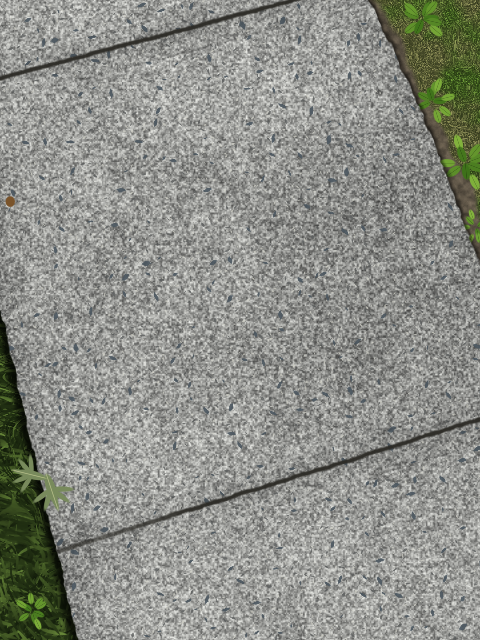
Give the GLSL for this texture, as a WebGL 1 fragment shader.

```glsl
precision highp float;
// Weathered concrete paving seen from above, with two slanted joints and grass verges.
// Signed distances to tilted lines place the slabs; hashed cells scatter stone chips,
// layered stretched cells make grass blades, and ellipses form the weeds and leaves.
uniform vec2 u_resolution;

float hash(vec2 p) {
  vec3 q = fract(vec3(p.xyx) * 0.1031);
  q += dot(q, q.yzx + 33.33);
  return fract((q.x + q.y) * q.z);
}

float noise(vec2 p) {
  vec2 i = floor(p), f = fract(p);
  f = f * f * (3.0 - 2.0 * f);
  return mix(mix(hash(i), hash(i + vec2(1, 0)), f.x),
             mix(hash(i + vec2(0, 1)), hash(i + 1.0), f.x), f.y);
}

float fbm(vec2 p) {
  float sum = 0.0, amp = 0.5;
  for (int i = 0; i < 4; i++) {
    sum += amp * noise(p);
    p = p * 2.1 + 17.3;
    amp *= 0.5;
  }
  return sum;
}

vec2 turn(vec2 p, float a) {
  float c = cos(a), s = sin(a);
  return vec2(c * p.x + s * p.y, c * p.y - s * p.x);
}

float ellipse(vec2 p, vec2 r) {
  float d = (length(p / r) - 1.0) * min(r.x, r.y);
  return 1.0 - smoothstep(-0.0008, 0.0012, d);
}

// Angular stones scattered one per cell; density is the share of filled cells.
float chips(vec2 p, float scale, float density, float size) {
  vec2 g = p * scale, base = floor(g);
  float soft = 0.8 * scale / u_resolution.y, cover = 0.0;
  for (int j = -1; j <= 1; j++) for (int i = -1; i <= 1; i++) {
    vec2 id = base + vec2(i, j);
    vec2 centre = id + 0.15 + 0.7 * vec2(hash(id + 3.7), hash(id + 71.2));
    vec2 q = turn(g - centre, 6.28 * hash(id + 9.4));
    q.y *= 1.3 + 1.5 * hash(id + 21.0);
    q.x += 0.4 * q.y;
    float r = size * (0.45 + 0.75 * hash(id + 40.5));
    float d = mix(length(q), max(abs(q.x), abs(q.y)), 0.5) - r;
    d += 0.35 * r * (noise(q * 2.0 / r + id) - 0.5);
    cover = max(cover, step(hash(id + 55.1), density) * (1.0 - smoothstep(-soft, soft, d)));
  }
  return cover;
}

// Overlapping tapered blades in several directions.
vec3 grass(vec2 p, vec3 dark, vec3 lit) {
  vec3 col = dark * (0.6 + 0.6 * noise(p * 90.0));
  for (int k = 0; k < 9; k++) {
    float n = float(k);
    vec2 q = turn(p, n * 2.4 + 0.5 * noise(p * 22.0 + n)) * vec2(125.0, 24.0) + n * 13.7;
    q.y += hash(vec2(floor(q.x), n));
    vec2 id = floor(q), f = fract(q);
    float width = 0.38 * sqrt(f.y * (1.0 - f.y)) * 2.0;
    float blade = 1.0 - smoothstep(width - 0.18, width + 0.08, abs(f.x - 0.5));
    float shade = hash(id + n * 5.3);
    blade *= step(0.42, hash(id + 31.0 + n));
    col = mix(col, mix(dark, lit, shade * shade) * (0.7 + 0.5 * f.y), blade * 0.85);
  }
  return col;
}

// A rosette of broad leaves, blended over the ground colour.
vec3 weed(vec3 col, vec2 p, float size) {
  for (int k = 0; k < 9; k++) {
    float n = float(k), h = hash(vec2(n, size * 900.0));
    vec2 q = turn(p, n * 2.4 + h) - vec2(size * (0.35 + 0.6 * h), 0.0);
    float leaf = ellipse(q, size * vec2(0.34, 0.17));
    vec3 green = mix(vec3(0.22, 0.40, 0.09), vec3(0.47, 0.64, 0.22), h);
    col = mix(col, green * (0.85 + 0.25 * smoothstep(0.0, 0.001, abs(q.y))), leaf);
  }
  return col;
}

// A fallen leaf with fanned lobes around a midrib.
vec3 lobedLeaf(vec3 col, vec2 p, float size, float angle) {
  vec2 q = turn(p, angle);
  float cover = ellipse(q, size * vec2(0.8, 0.24));
  for (int k = 0; k < 5; k++) {
    float a = (float(k) - 2.0) * 0.62;
    cover = max(cover, ellipse(turn(q, a) - vec2(size * 0.55, 0.0), size * vec2(0.58, 0.13)));
  }
  float rib = 1.0 - smoothstep(0.0, 0.0015, abs(q.y));
  return mix(col, mix(vec3(0.47, 0.54, 0.36), vec3(0.66, 0.70, 0.50), rib), cover);
}

// Dark groove with soft dirt and faint tooled ridges on both sides.
vec3 joint(vec3 col, float d, float strength) {
  col *= 1.0 - 0.16 * strength * exp(-abs(d) * 55.0);
  float ridge = exp(-pow((abs(d + 0.004) - 0.034) * 600.0, 2.0));
  col += 0.045 * ridge;
  col *= 1.0 - 0.10 * exp(-pow((abs(d + 0.004) - 0.031) * 600.0, 2.0));
  float groove = 1.0 - smoothstep(0.0012, 0.0052, abs(d));
  return mix(col, vec3(0.17, 0.165, 0.145), groove * strength);
}

void main() {
  vec2 p = gl_FragCoord.xy / u_resolution.y;
  float wobble = 0.005 * (noise(p * 45.0) - 0.5) + 0.003 * (noise(p * 150.0) - 0.5);
  float leftD = dot(p - vec2(-0.002, 0.531), vec2(0.974, 0.2275)) + wobble;
  float rightD = dot(p - vec2(0.577, 1.0), vec2(0.924, 0.383)) + wobble
               - 0.008 * sin(3.14 * clamp((1.0 - p.y) / 0.417, 0.0, 1.0));
  float upperD = dot(p - vec2(0.0, 0.878), vec2(-0.256, 0.967)) + wobble * 0.4;
  float lowerD = dot(p - vec2(0.104, 0.143), vec2(-0.298, 0.954)) + wobble * 0.5;

  // Concrete tone: broad stains, worn edges, then fine sand grain.
  float tone = 0.625 + 0.14 * (fbm(p * 7.0) - 0.47) + 0.08 * (fbm(p * 30.0) - 0.47);
  tone -= 0.10 * exp(-dot(p - vec2(0.60, 0.52), p - vec2(0.60, 0.52)) * 16.0);
  tone -= 0.14 * exp(-max(leftD, 0.0) * 28.0) + 0.09 * exp(min(rightD, 0.0) * 24.0);
  tone -= 0.12 * exp(-length((p - vec2(0.173, 0.729)) * vec2(1.0, 1.3)) * 90.0);
  tone += 0.34 * (noise(p * 270.0) - 0.5) + 0.28 * (noise(p * 480.0 + 9.0) - 0.5);
  vec3 col = tone * vec3(1.0, 1.005, 0.985);
  col = mix(col, vec3(0.83, 0.83, 0.79), 0.7 * chips(p + 4.0, 95.0, 0.38, 0.19));
  col = mix(col, vec3(0.34, 0.35, 0.35), 0.75 * chips(p + 2.0, 75.0, 0.30, 0.21));
  col = mix(col, vec3(0.29, 0.335, 0.37), 0.9 * chips(p + 7.0, 38.0, 0.32, 0.19));
  col = joint(col, upperD, 0.95);
  col = joint(col, lowerD, 0.6 + 0.35 * smoothstep(0.15, 0.32, p.x));
  col = mix(col, vec3(0.48, 0.33, 0.17), ellipse(p - vec2(0.016, 0.685), vec2(0.007, 0.008)));

  // Left verge: lush blades behind a shadowed gap.
  vec3 lush = grass(p, vec3(0.10, 0.15, 0.055), vec3(0.40, 0.52, 0.22));
  lush = weed(lush, p - vec2(0.050, 0.045), 0.025);
  lush *= mix(0.25, 1.0, smoothstep(0.003, 0.020, -leftD));
  col = mix(lush, col, smoothstep(-0.0015, 0.0015, leftD));

  // Right verge: dry turf, green weeds and a strip of bare soil.
  vec3 dry = grass(p + 3.0, vec3(0.25, 0.27, 0.14), vec3(0.62, 0.62, 0.39));
  dry = mix(dry, dry * vec3(0.72, 1.0, 0.6), smoothstep(0.4, 0.65, fbm(p * 14.0)));
  vec3 soil = vec3(0.40, 0.36, 0.30) * (0.55 + 0.8 * fbm(p * 110.0));
  float strip = 0.014 + 0.016 * smoothstep(0.9, 0.65, p.y) + 0.018 * (noise(p * 38.0) - 0.5);
  dry = mix(soil, dry, smoothstep(strip - 0.006, strip + 0.006, rightD));
  dry = weed(dry, p - vec2(0.660, 0.970), 0.034);
  dry = weed(dry, p - vec2(0.676, 0.842), 0.030);
  dry = weed(dry, p - vec2(0.727, 0.745), 0.036);
  dry = weed(dry, p - vec2(0.744, 0.645), 0.022);
  dry *= mix(0.45, 1.0, smoothstep(0.0, 0.008, rightD));
  col = mix(col, dry, smoothstep(-0.0015, 0.0015, rightD));

  // Pale leaves lying across the left edge.
  col = lobedLeaf(col, p - vec2(0.080, 0.236), 0.030, -1.25);
  col = lobedLeaf(col, p - vec2(0.050, 0.258), 0.027, 2.9);
  gl_FragColor = vec4(clamp(col, 0.0, 1.0), 1.0);
}
```
